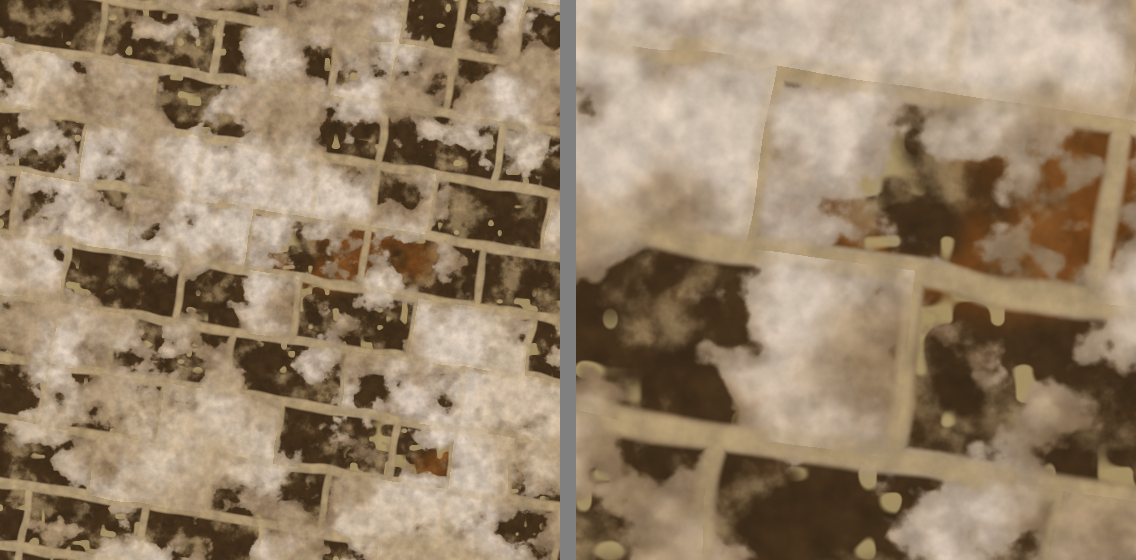
Left: the whole. Right: its middle third, enlarged.
Write a Shadertoy shader that draws this texture.

```glsl
// Weathered brick wall: tilted courses in running bond, dark bricks and tan
// joints, largely hidden under flaking pale lime. Bricks come from a skewed
// grid; the lime, its cracks and the stains come from layered value noise.

float hash(vec2 p) {
    vec3 q = fract(vec3(p.xyx) * 0.1031);
    q += dot(q, q.yzx + 33.33);
    return fract((q.x + q.y) * q.z);
}

float noise(vec2 p) {
    vec2 i = floor(p), f = fract(p);
    f = f * f * (3.0 - 2.0 * f);
    return mix(mix(hash(i), hash(i + vec2(1, 0)), f.x),
               mix(hash(i + vec2(0, 1)), hash(i + vec2(1, 1)), f.x), f.y);
}

float fbm(vec2 p) {
    float sum = 0.0, amp = 0.516;
    for (int i = 0; i < 5; i++) {
        sum += amp * noise(p + 40.0);
        p = mat2(1.6, 1.2, -1.2, 1.6) * p + 7.3;
        amp *= 0.5;
    }
    return sum;
}

// Soft elliptical patch: 1 at the centre, 0 outside
float patchMask(vec2 p, vec2 centre, vec2 radius) {
    return 1.0 - smoothstep(0.5, 1.0, length((p - centre) / radius));
}

void mainImage(out vec4 fragColor, in vec2 fragCoord) {
    vec2 p = fragCoord / iResolution.xy;

    // Tilted wall coordinates with slightly wavering joints
    vec2 wall = vec2(0.988 * p.x - 0.156 * p.y, 0.988 * p.y + 0.156 * p.x);
    wall += 0.007 * (vec2(noise(p * 24.0 + 3.0), noise(p * 24.0 + 61.0)) - 0.5);

    // Running bond; some bricks are split into two headers
    vec2 size = vec2(0.21, 0.1105);
    vec2 cell = wall / size - vec2(0.157, 0.247);
    float row = floor(cell.y);
    cell.x -= 0.5 * mod(row, 2.0);
    vec2 id = floor(cell) + 20.0, f = fract(cell);
    float across = min(f.x, 1.0 - f.x);
    if (hash(id + 5.0) > 0.76) {
        across = min(across, abs(f.x - 0.5));
        id.x += 0.5 * step(0.5, f.x);
    }
    float edge = min(across * size.x - 0.006, min(f.y, 1.0 - f.y) * size.y - 0.0085);
    float inside = smoothstep(-0.002, 0.003, edge);
    float joint = 1.0 - smoothstep(-0.004, 0.003, edge);

    // Rust stains, and how far each spot has lost its lime
    float rust = max(patchMask(p, vec2(0.62, 0.535), vec2(0.21, 0.075)),
                     patchMask(p, vec2(0.84, 0.16), vec2(0.13, 0.06)));
    float wear = 0.55 * fbm(p * vec2(15.0, 17.0)) + 0.45 * fbm(p * 6.0 + 19.0);
    wear += 0.27 * (hash(id) - 0.5) + 0.07 * (p.y - 0.5) + 0.06 * rust;
    wear += 0.12 * patchMask(p, vec2(0.43, 0.46), vec2(0.16, 0.08));
    wear -= 0.10 * patchMask(p, vec2(0.96, 0.79), vec2(0.16, 0.12));
    wear += 0.10 * (fbm(p * 55.0) - 0.5);
    float bare = smoothstep(0.52, 0.565, wear);

    // Lime: warm and cool clouds, grain and dirty margins
    float grain = fbm(p * 75.0 + 11.0);
    vec3 lime = mix(vec3(0.65, 0.555, 0.44), vec3(0.82, 0.755, 0.685),
                    smoothstep(0.32, 0.62, fbm(p * 11.0 + 5.0)));
    lime = mix(lime, vec3(0.76, 0.67, 0.54), 0.5 * smoothstep(0.45, 0.65, fbm(p * 4.0 + 31.0)));
    lime *= 0.84 + 0.32 * grain;
    lime *= 1.0 - vec3(0.20, 0.23, 0.27) * smoothstep(0.42, 0.54, wear);

    // Bricks: dark brown, dusty in places, a few rusty
    float dust = smoothstep(0.45, 0.78, fbm(p * 34.0 + 8.0));
    vec3 brick = mix(vec3(0.25, 0.18, 0.105), vec3(0.55, 0.46, 0.33), dust);
    brick = mix(brick, vec3(0.46, 0.27, 0.11), 0.85 * rust * smoothstep(0.3, 0.55, fbm(p * 13.0)));
    brick *= 0.8 + 0.4 * grain;

    // Small pale flakes clinging to bare brick
    float flake = smoothstep(0.74, 0.84, noise(p * 65.0)) * smoothstep(0.4, 0.6, noise(p * 14.0 + 9.0));
    brick = mix(brick, vec3(0.70, 0.62, 0.43), 0.85 * flake);

    // Joints stay faintly visible through the lime
    vec3 mortar = vec3(0.68, 0.59, 0.44) * (0.85 + 0.3 * grain);
    vec3 color = mix(lime, brick, bare * inside);
    color = mix(color, mortar, joint * mix(0.3, 0.9, smoothstep(0.44, 0.56, wear)));
    fragColor = vec4(color, 1.0);
}
```
